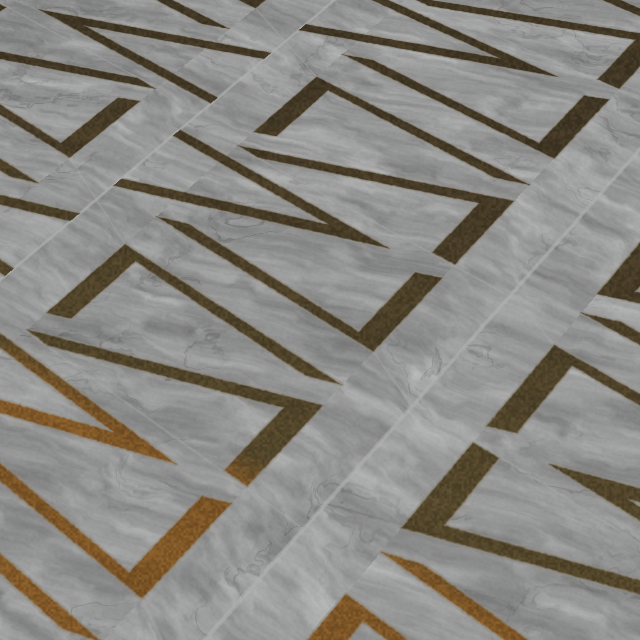
A WebGL 2 fragment shader for this pattern:

```glsl
#version 300 es
precision highp float;
uniform vec2 u_resolution;
out vec4 outColor;

float hash(vec2 p) {
  p = fract(p * vec2(0.1031, 0.1137));
  p += dot(p, p.yx + 33.33);
  return fract((p.x + p.y) * p.x * 37.7);
}

float noise(vec2 p) {
  vec2 i = floor(p), f = fract(p);
  f = f * f * (3.0 - 2.0 * f);
  return mix(mix(hash(i), hash(i + vec2(1, 0)), f.x),
             mix(hash(i + vec2(0, 1)), hash(i + vec2(1, 1)), f.x), f.y);
}

float fbm(vec2 p) {
  float sum = 0.0, amp = 0.5;
  for (int i = 0; i < 5; i++) {
    sum += amp * noise(p);
    p = mat2(1.6, 1.2, -1.2, 1.6) * p + 17.3;
    amp *= 0.5;
  }
  return sum;
}

float segment(vec2 p, vec2 a, vec2 b) {
  vec2 ab = b - a;
  return length(p - a - ab * clamp(dot(p - a, ab) / dot(ab, ab), 0.0, 1.0));
}

// Signed distance to a six-cornered polygon
float polygon(vec2 p, vec2 c[6]) {
  float d = 1e3, side = 1.0;
  for (int i = 0, j = 5; i < 6; j = i, i++) {
    d = min(d, segment(p, c[i], c[j]));
    vec2 e = c[j] - c[i], w = p - c[i];
    bvec3 s = bvec3(p.y >= c[i].y, p.y < c[j].y, e.x * w.y > e.y * w.x);
    if (all(s) || !any(s)) side = -side;
  }
  return side * d;
}

// Repeat with period 1 along v, keeping values near the centre
vec2 wrapV(vec2 p, float centre) {
  return vec2(p.x, fract(p.y - centre + 0.5) - 0.5 + centre);
}

float inlay(vec2 p) {
  vec2 hook[6] = vec2[6](vec2(0, 0), vec2(1, -0.151), vec2(0.88, -0.173),
    vec2(0.088, -0.045), vec2(0.088, -0.335), vec2(0, -0.355));
  vec2 longHook[6] = vec2[6](vec2(0, -0.437), vec2(1, -0.241), vec2(1, -0.577),
    vec2(0.906, -0.565), vec2(0.905, -0.303), vec2(0.107, -0.455));
  vec2 chevron[6] = vec2[6](vec2(-0.243, 0.242), vec2(0.53, 0.386), vec2(-0.243, 0.5),
    vec2(-0.243, 0.538), vec2(0.774, 0.386), vec2(-0.243, 0.2));
  float d = polygon(wrapV(p, -0.18), hook);
  d = min(d, polygon(wrapV(vec2(1.0 - p.x, -p.y), -0.18), hook));
  d = min(d, polygon(wrapV(p, -0.41), longHook));
  return min(d, polygon(wrapV(p, 0.37), chevron));
}

void main() {
  vec2 uv = gl_FragCoord.xy / u_resolution;
  vec2 view = vec2(uv.x, 1.0 - uv.y);

  // Perspective floor: x runs along the arms, y along the bars
  mat3 floorToView = mat3(0.3375, 0.1204, -0.0865, 0.3547, -0.2483, 0.1115,
                          0.1953, 0.3815, 1.0);
  vec3 h = inverse(floorToView) * vec3(view, 1.0);
  vec2 ground = h.xy / h.z;

  // Every second column is turned by half a turn
  float column = floor((ground.x + 0.243) / 1.47);
  vec2 cell = vec2(ground.x + 0.243 - 1.47 * column, ground.y);
  if (mod(column, 2.0) > 0.5)
    cell = vec2(1.47 - cell.x, 0.258 + 0.018 * column - cell.y);
  else
    cell.y -= 0.5 * column * 0.018;
  cell.x -= 0.243;
  float soft = max(0.0045, 1.8 / u_resolution.y);

  // Marble: streaked clouds with fine dark veins, cut differently in the borders
  float border = step(cell.x, 0.0) + 2.0 * step(1.0, cell.x);
  vec2 stone = ground + vec2(7.0, 3.0) * border + 11.0 * column;
  stone.y += 0.18 * stone.x * (border > 0.5 ? 1.0 : -0.5);
  float warp = fbm(stone * 4.0);
  float cloud = fbm(stone * vec2(3.5, 13.0) + 2.5 * warp);
  float streak = fbm(stone * vec2(8.0, 42.0) + 4.0 * warp);
  float crack = abs(fbm(stone * vec2(3.0, 8.0) + 3.0 * warp + 40.0) - 0.48);
  float tone = 0.585 + 0.22 * (cloud - 0.48) + 0.17 * (streak - 0.48);
  tone -= 0.07 * (1.0 - smoothstep(0.0, 0.035, crack)) * smoothstep(0.4, 0.65, warp);
  tone += 0.015 * min(border, 1.0);
  vec3 color = vec3(tone) * vec3(0.997, 1.0, 1.003);

  // Pale joints between columns and faint mitred seams
  float joint = min(cell.x + 0.243, 1.227 - cell.x);
  color = mix(color, vec3(0.69), 0.65 * (1.0 - smoothstep(0.003, 0.003 + soft * 1.5, joint)));
  float seam = segment(wrapV(cell, 0.06), vec2(-0.243, 0.12), vec2(0));
  seam = min(seam, segment(wrapV(cell, -0.06), vec2(1.227, -0.12), vec2(1, 0)));
  seam = min(seam, segment(wrapV(cell, -0.53), vec2(0, -0.443), vec2(1.227, -0.615)));
  color = mix(color, vec3(0.66), 0.4 * (1.0 - smoothstep(0.0, soft * 1.4, seam)));

  // Metal inlay: dark bronze, glowing copper toward the lower left
  float grain = noise(view * 260.0) - 0.5;
  float d = inlay(cell) + 0.003 * (noise(view * 190.0) - 0.5);
  float warm = smoothstep(-0.03, 0.06, view.y - 0.53 - 0.5 * view.x + 0.04 * (warp - 0.5));
  vec3 bronze = mix(vec3(0.25, 0.21, 0.14), vec3(0.33, 0.28, 0.17),
                    smoothstep(0.0, 0.85, view.y + 0.25 * (0.5 - view.x)));
  vec3 metal = mix(bronze, vec3(0.49, 0.335, 0.15), warm);
  metal *= 1.0 + 0.22 * grain + 0.2 * (cloud - 0.48);
  color = mix(color, vec3(0.56, 0.53, 0.47), 0.5 * (1.0 - smoothstep(soft, soft * 2.0, d)));
  color = mix(color, metal, 1.0 - smoothstep(-soft, soft, d));

  outColor = vec4(color + 0.02 * grain, 1.0);
}
```
